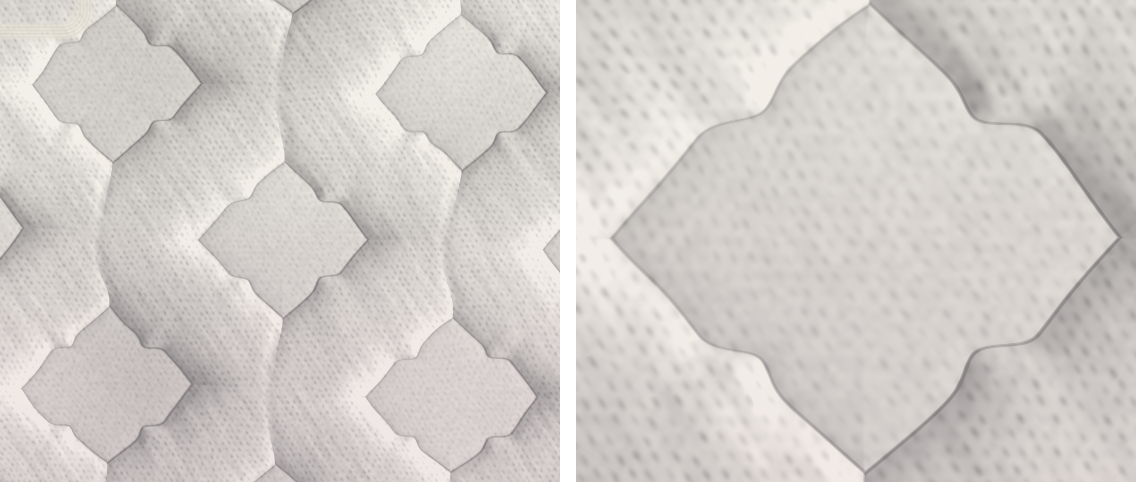
Left, the full canvas; right, a detail of the centre.
Reproduce this texture procedurally as a WebGL 2 fragment shader.

```glsl
#version 300 es
precision highp float;
// Quilted mattress cloth: scalloped diamonds on a slightly skewed lattice, with
// puffed bands between them. A height field is lit from the right, then covered
// with small woven dimples, thin seams and broad changes of tone.
uniform vec2 u_resolution;
out vec4 fragColor;

// All lengths are fractions of the canvas height.
const vec2 CENTRE = vec2(0.590, 0.503);        // centre of the middle diamond
const vec2 STEP_DOWN = vec2(0.350, -0.325);    // lattice step to lower right
const vec2 STEP_UP = vec2(0.366, 0.304);       // lattice step to upper right
const vec2 HALF_SIZE = vec2(0.177, 0.161);     // diamond half width and height
const vec2 BOW_SIZE = vec2(0.12, 0.154);       // reach of the bend between tips
const float BOW = 0.028;                       // sideways bend of the creases
const float PUFF = 0.034;                      // height of the bands
const float DOME = 0.004;                      // height of the diamonds
const float CREASE = 0.0045;                   // depth of the upright creases
const float SEAM_WIDTH = 0.0008;
const vec2 DIMPLE = vec2(0.0108, 0.0150);      // spacing of the woven dimples
const float GRAIN_ANGLE = -0.60;               // lean of dimples and wrinkles
const vec2 LIGHT_DIR = vec2(0.97, 0.10);
const float LIGHT_GAIN = 0.56;
const float BASE_TONE = 0.655;
const vec3 SHADOW = vec3(0.575, 0.565, 0.560);
const vec3 HIGHLIGHT = vec3(0.945, 0.932, 0.905);
const vec3 MAUVE = vec3(0.990, 0.970, 0.990);
const vec3 CREAM = vec3(0.895, 0.875, 0.825);

float hash(vec2 p) {
  vec3 q = fract(p.xyx * 0.1031);
  q += dot(q, q.yzx + 33.33);
  return fract((q.x + q.y) * q.z);
}

float noise(vec2 p) {
  vec2 i = floor(p), f = fract(p);
  f = f * f * (3.0 - 2.0 * f);
  return mix(mix(hash(i), hash(i + vec2(1, 0)), f.x),
             mix(hash(i + vec2(0, 1)), hash(i + vec2(1, 1)), f.x), f.y);
}

vec2 rotate(vec2 p, float a) {
  return mat2(cos(a), sin(a), -sin(a), cos(a)) * p;
}

// Position relative to the nearest lattice point; also gives its index.
vec2 nearest(vec2 p, out vec2 id) {
  mat2 lattice = mat2(STEP_DOWN, STEP_UP);
  id = floor(inverse(lattice) * p + 0.5);
  return p - lattice * id;
}

vec2 fromGap(vec2 p) {
  vec2 id;
  return nearest(p - CENTRE - 0.5 * (STEP_DOWN - STEP_UP), id);
}

// Uneven sewing, and the bend of the cloth between upper and lower tips.
vec2 warp(vec2 p) {
  vec2 g = fromGap(p) / BOW_SIZE;
  float bump = max(0.0, 1.0 - dot(g, g));
  p.x += BOW * bump * bump;
  return p + 0.012 * (vec2(noise(p * 13.0), noise(p * 13.0 + 40.0)) - 0.5);
}

// Scalloped diamond: -1 at its centre, 0 on the seam, near 1 between diamonds.
float diamond(vec2 l, out float along) {
  vec2 q = abs(l) / HALF_SIZE;
  float f = q.x + q.y - 1.0;
  along = clamp(0.5 + 0.5 * (q.x - q.y), 0.0, 1.0);
  float notch = (along - 0.46) / 0.08;
  float scallop = 0.26 * smoothstep(0.45, 0.62, along) * (1.0 - along)
                + 0.03 * sin(3.14159 * along) - 0.09 * exp(-notch * notch);
  return f - scallop * smoothstep(1.0, 0.2, f);
}

float height(vec2 p) {
  vec2 w = warp(p), id;
  float along, f = diamond(nearest(w - CENTRE, id), along);
  float rise = 1.0 - clamp(f, 0.0, 1.0);
  float h = f > 0.0 ? PUFF * (1.0 - rise * rise * rise) : DOME * (1.0 - exp(7.0 * f));
  // Folds between facing notches, then upright creases that fade midway.
  float fold = (along - 0.48) / 0.07;
  h -= 0.005 * exp(-fold * fold) * rise * smoothstep(0.0, 0.25, f);
  vec2 g = fromGap(w);
  float reach = smoothstep(0.17, 0.10, abs(g.y)) * mix(0.55, 1.0, smoothstep(0.0, 0.1, abs(g.y)));
  h -= CREASE * exp(-pow(g.x / 0.016, 2.0)) * reach;
  // Lumps of the filling and fine slanted wrinkles.
  float wrinkle = noise(rotate(p, GRAIN_ANGLE) * vec2(75.0, 15.0));
  float lump = noise(rotate(p, GRAIN_ANGLE) * vec2(17.0, 9.0) + 60.0);
  return h + (0.0021 * wrinkle + 0.0050 * lump) * smoothstep(0.0, 0.2, f);
}

// Staggered short slanted dashes with jitter.
float dimples(vec2 p) {
  p += 0.014 * (vec2(noise(p * 9.0), noise(p * 9.0 + 17.0)) - 0.5);
  vec2 g = rotate(p, GRAIN_ANGLE) / DIMPLE;
  g.y += 0.5 * mod(floor(g.x), 2.0);
  vec2 id = floor(g);
  vec2 c = fract(g) - 0.5 - 0.3 * (vec2(hash(id), hash(id + 31.0)) - 0.5);
  return exp(-dot(c * c, vec2(20.0, 11.0))) * (0.4 + 1.2 * hash(id + 9.0));
}

void main() {
  vec2 p = gl_FragCoord.xy / u_resolution.y;
  float pixel = 1.0 / u_resolution.y;
  vec2 id, l = nearest(warp(p) - CENTRE, id);
  float along, f = diamond(l, along);
  float d = f / length(1.0 / HALF_SIZE);
  float outside = smoothstep(-0.01, 0.03, d);

  // Directional light on the height field.
  vec2 e = vec2(0.002, 0.0);
  float h = height(p);
  vec2 slope = vec2(height(p + e.xy) - h, height(p + e.yx) - h) / e.x;
  float tone = BASE_TONE - LIGHT_GAIN * dot(slope, LIGHT_DIR);

  // Shaded right tips, bright left tips, broad drift and per-diamond tone.
  vec2 tip = vec2(abs(l.x) - HALF_SIZE.x - 0.025, l.y);
  tone += (l.x > 0.0 ? -0.20 : 0.14) * exp(-dot(tip, tip) / 0.0022) * outside;
  tone += 0.30 * (noise(p * 3.2 + 5.0) - 0.5) + 0.10 * (p.y - 0.5);
  tone += 0.06 * (hash(id + 20.0) - 0.5) * (1.0 - outside);

  // Woven dimples and fine grain.
  tone -= mix(0.12, 0.21, outside) * (dimples(p) - 0.32);
  tone += 0.11 * (noise(p * 170.0) - 0.5);

  // Soft hollow beside the seam and the thin seam itself.
  float side = smoothstep(-0.12, 0.12, l.x - 0.5 * l.y);
  tone -= 0.09 * exp(-abs(d) / 0.006);
  float seam = 1.0 - smoothstep(SEAM_WIDTH, SEAM_WIDTH + 1.7 * pixel, abs(d));
  tone -= mix(0.14, 0.32, side) * seam;

  vec3 color = mix(SHADOW, HIGHLIGHT, clamp(tone, -0.1, 1.02));
  color *= mix(MAUVE, vec3(1.0), smoothstep(0.1, 0.75, p.y));

  // Ribbed cream border in the upper left corner.
  vec2 corner = vec2(p.x, 1.0 - p.y);
  float edge = length(max(corner - vec2(0.13, 0.02), 0.0)) - 0.045;
  float band = 1.0 - smoothstep(0.012, 0.020, abs(edge));
  float rib = 0.025 * sin(edge * 900.0);
  color = mix(color, CREAM + rib, 0.65 * band);
  fragColor = vec4(color, 1.0);
}
```
